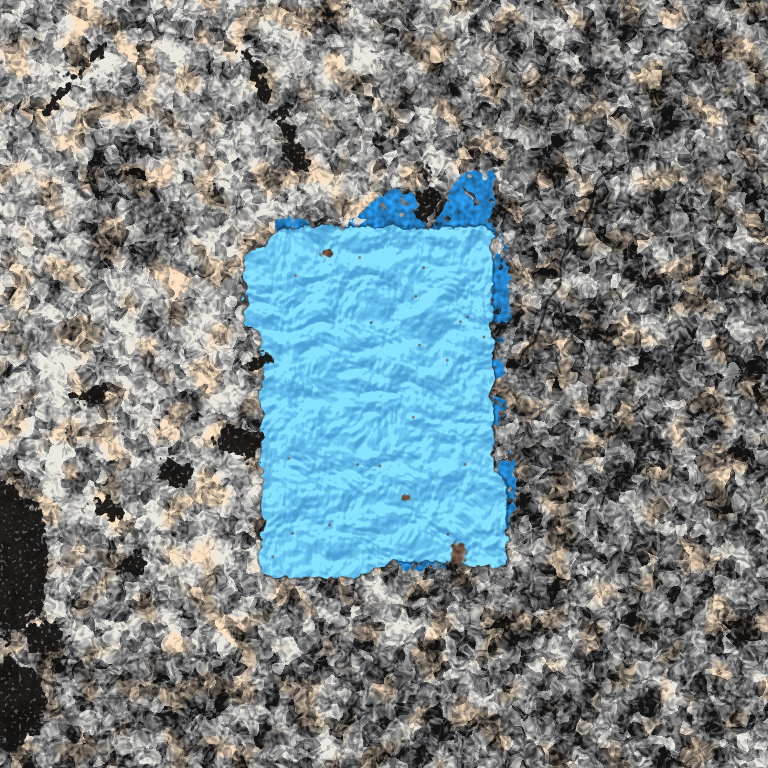
A three.js fragment shader for this texture:

```glsl
// A weathered granite face with a rough sky-blue painted rectangle over older, darker paint.
// Rock is warped cellular grains plus gradient noise; paint and moss are distance shapes
// with noisy borders, and the paint film is lit from the slope of a noise height field.
varying vec2 vUv;

const vec3 PAINT = vec3(0.465, 0.825, 0.975);
const vec3 PAINT_SHADE = vec3(0.30, 0.63, 0.84);
const vec3 OLD_PAINT = vec3(0.15, 0.52, 0.80);
const vec3 MOSS = vec3(0.075, 0.07, 0.065);
const vec3 RUST = vec3(0.42, 0.32, 0.26);
const float PALE_ROCK = 0.64;
const float DARK_ROCK = 0.43;
const float GRAIN_SCALE = 72.0;
const float FINE_SCALE = 165.0;
const float RELIEF = 0.73;
const float SOFT = 0.0015;

vec2 hash2(vec2 p) {
  vec3 q = fract(p.xyx * vec3(0.1031, 0.1030, 0.0973));
  q += dot(q, q.yzx + 33.33);
  return fract((q.xx + q.yz) * q.zy);
}
float corner(vec2 cell, vec2 f, vec2 o) {
  return dot(hash2(cell + o + 50.0) * 2.0 - 1.0, f - o);
}
float noise(vec2 p) {
  vec2 i = floor(p), f = fract(p), u = f * f * f * (f * (f * 6.0 - 15.0) + 10.0);
  float low = mix(corner(i, f, vec2(0)), corner(i, f, vec2(1, 0)), u.x);
  float high = mix(corner(i, f, vec2(0, 1)), corner(i, f, vec2(1)), u.x);
  return 1.5 * mix(low, high, u.y);
}
float fbm(vec2 p) {
  float sum = 0.0, amp = 0.5;
  for (int i = 0; i < 4; i++) {
    sum += amp * noise(p);
    p = mat2(1.6, 1.2, -1.2, 1.6) * p + 7.3;
    amp *= 0.5;
  }
  return sum;
}
// x: distance to the nearest grain centre, y: random value of that grain
vec2 grains(vec2 p) {
  vec2 best = vec2(9.0, 0.0);
  for (int k = 0; k < 9; k++) {
    vec2 c = floor(p) + vec2(mod(float(k), 3.0), floor(float(k) / 3.0)) - 1.0;
    float d = length(c + hash2(c + 90.0) - p);
    if (d < best.x) best = vec2(d, hash2(c + 190.0).x);
  }
  return best;
}
// Ellipse with centre x, y and radii rx, ry
float blob(vec2 p, float x, float y, float rx, float ry) {
  return (length((p - vec2(x, y)) / vec2(rx, ry)) - 1.0) * min(rx, ry);
}
float crack(vec2 p, vec2 a, vec2 b, float width) {
  vec2 ab = b - a;
  return length(p - a - ab * clamp(dot(p - a, ab) / dot(ab, ab), 0.0, 1.0)) - width;
}
float cover(float d) { return 1.0 - smoothstep(-SOFT, SOFT, d); }

vec3 rock(vec2 p) {
  vec2 w = p + 0.006 * vec2(noise(p * 55.0), noise(p * 55.0 + 19.0));
  float pale = 1.0 - smoothstep(0.28, 0.70, p.x + 0.18 * noise(p * 6.0));
  pale *= smoothstep(0.08, 0.32, p.y + 0.10 * noise(p * 7.0 + 4.0));
  float stain = blob(p, 0.17, 0.74, 0.08, 0.085) + 0.07 * fbm(p * 14.0);
  float tone = mix(DARK_ROCK, PALE_ROCK, pale) - 0.24 * (1.0 - smoothstep(-0.04, 0.035, stain));
  tone += 0.46 * (grains(w * GRAIN_SCALE).y - 0.5) + 0.30 * (grains(w * FINE_SCALE).y - 0.5);
  tone += 0.65 * fbm(p * 20.0) + 0.28 * noise(w * 190.0);
  tone -= 0.28 * smoothstep(0.18, 0.42, fbm(w * 38.0 + 11.0));
  tone = clamp(tone, 0.07, 0.91);
  vec3 col = tone * mix(vec3(0.97, 0.99, 1.04), vec3(1.015, 1.0, 0.96), tone);
  return col * mix(vec3(1), vec3(1.08, 0.98, 0.87), smoothstep(0.0, 0.4, noise(p * 24.0 + 31.0)));
}
float freshPaint(vec2 p) {
  float left = mix(0.340, 0.319, smoothstep(0.568, 0.580, p.y));
  float right = mix(0.657, 0.641, smoothstep(0.37, 0.40, p.y));
  float top = 0.674 + 0.030 * smoothstep(0.32, 0.385, p.x);
  float bottom = 0.248 + 0.022 * smoothstep(0.455, 0.52, p.x) - 0.009 * smoothstep(0.58, 0.62, p.x);
  vec2 q = vec2(max(left - p.x, p.x - right), max(bottom - p.y, p.y - top)) + 0.014;
  return length(max(q, 0.0)) + min(max(q.x, q.y), 0.0) - 0.014;
}
float oldPaint(vec2 p) {
  float hump = smoothstep(0.44, 0.51, p.x) * (1.0 - smoothstep(0.535, 0.557, p.x));
  float top = 0.704 + 0.046 * hump + 0.072 * smoothstep(0.558, 0.605, p.x);
  float d = max(max(p.y - top, 0.65 - p.y), max(p.x - 0.642, 0.44 - p.x));
  d = min(d, min(blob(p, 0.652, 0.625, 0.014, 0.05), blob(p, 0.648, 0.522, 0.013, 0.012)));
  d = min(d, min(blob(p, 0.643, 0.468, 0.011, 0.022), blob(p, 0.658, 0.365, 0.015, 0.045)));
  return min(d, min(blob(p, 0.382, 0.706, 0.018, 0.01), blob(p, 0.54, 0.268, 0.03, 0.009)));
}
float mossShape(vec2 p) {
  float d = min(blob(p, 0.0, 0.27, 0.062, 0.1), blob(p, 0.0, 0.085, 0.06, 0.055));
  d = min(d, min(blob(p, 0.055, 0.17, 0.026, 0.02), blob(p, 0.312, 0.424, 0.028, 0.023)));
  d = min(d, min(blob(p, 0.138, 0.338, 0.017, 0.014), blob(p, 0.228, 0.385, 0.022, 0.014)));
  d = min(d, min(blob(p, 0.12, 0.485, 0.02, 0.012), blob(p, 0.339, 0.528, 0.011, 0.01)));
  d = min(d, min(blob(p, 0.17, 0.265, 0.02, 0.013), blob(p, 0.556, 0.742, 0.013, 0.024)));
  d = min(d, crack(p, vec2(0.320, 0.935), vec2(0.345, 0.870), 0.007));
  d = min(d, crack(p, vec2(0.365, 0.855), vec2(0.390, 0.788), 0.010));
  return min(d, crack(p, vec2(0.060, 0.855), vec2(0.130, 0.935), 0.006));
}
float paintHeight(vec2 p) {
  vec2 q = p + 0.012 * vec2(noise(p * 18.0), noise(p * 18.0 + 8.0));
  float folds = abs(noise(mat2(0.9, 0.45, -0.45, 1.1) * q * vec2(15, 24)));
  return 0.018 * folds + 0.02 * fbm(q * 30.0) + 0.0035 * noise(q * 125.0);
}
void main() {
  vec2 p = vUv, bent = p + 0.024 * noise(p * 25.0);
  float rough = fbm(p * 48.0), fine = noise(p * 150.0);
  float seam = crack(bent, vec2(0.795, 0.79), vec2(0.685, 0.54), SOFT);
  vec3 col = rock(p) * (1.0 - 0.65 * cover(seam));
  // Older paint, worn through on the grains
  float worn = 0.85 * smoothstep(0.30, 0.42, noise(p * 85.0 + 3.0));
  float old = cover(oldPaint(p) + 0.018 * rough + 0.003 * fine) * (1.0 - worn);
  col = mix(col, OLD_PAINT * (1.0 + 0.3 * fine + 0.45 * rough), old);
  // Fresh film with a dark rim and lit relief
  float fresh = freshPaint(p) + 0.014 * rough + 0.002 * fine;
  float slope = (paintHeight(p + vec2(-0.002, 0.004)) - paintHeight(p)) / 0.0045;
  vec3 film = mix(PAINT, PAINT_SHADE, clamp(0.2 + RELIEF * slope, 0.0, 1.0));
  col *= 0.55 + 0.45 * smoothstep(0.0, 0.006, fresh);
  col = mix(col, film + 0.06 * smoothstep(0.05, 0.4, -slope), cover(fresh));
  // Chips and scattered specks
  float chip = min(blob(p, 0.426, 0.67, 0.007, 0.005), blob(p, 0.529, 0.352, 0.006, 0.004));
  chip = min(chip, blob(p, 0.597, 0.279, 0.01, 0.015));
  vec2 speck = grains(p * 58.0 + 3.0);
  float dots = step(0.955, speck.y) * (1.0 - smoothstep(0.06, 0.16, speck.x)) * cover(fresh);
  col = mix(col, RUST * (1.0 + 0.5 * fine), max(cover(chip + 0.004 * fine), 0.7 * dots));
  // Moss with pale crumbs
  float moss = cover(mossShape(p) + 0.024 * rough + 0.005 * fine);
  float crumbs = 0.24 * smoothstep(0.22, 0.55, noise(p * 210.0));
  gl_FragColor = vec4(clamp(mix(col, MOSS + crumbs, 0.94 * moss), 0.0, 1.0), 1.0);
}
```
